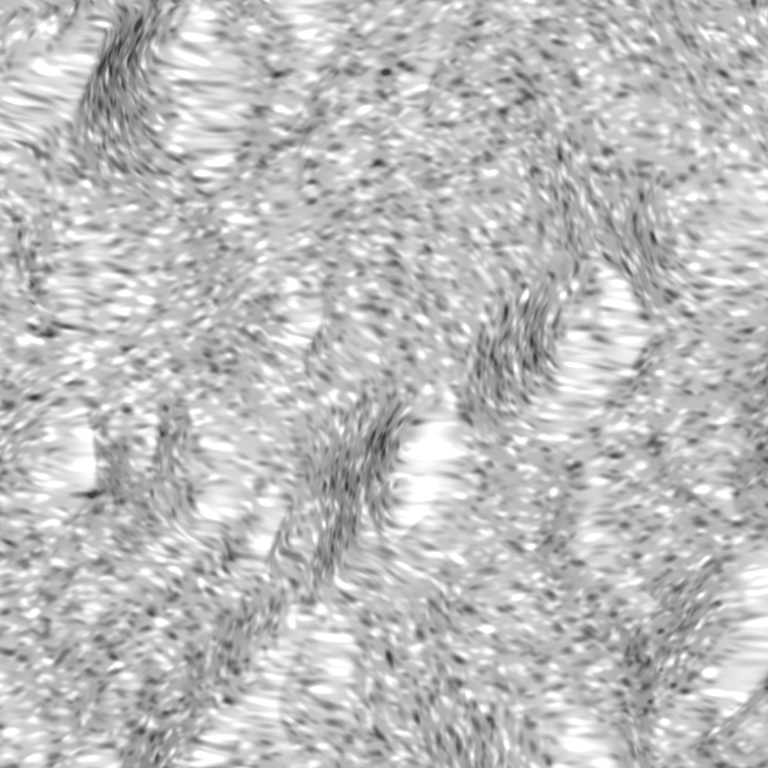
Give the GLSL for this texture, as a WebGL 1 fragment shader.

```glsl
precision highp float;
uniform vec2 u_resolution;

const float MEAN_GREY = 0.74;
const float RELIEF_CONTRAST = 0.078;
const float COARSE_GRAIN = 0.29;
const float FINE_GRAIN = 0.2;

vec3 hash3(vec2 cell) {
  vec3 q = fract(cell.xyx * vec3(0.1031, 0.1030, 0.0973));
  q += dot(q, q.yxz + 33.33);
  return fract((q.xxy + q.yzz) * q.zyx);
}

// Cellular noise: one signed, elongated soft blob per cell
float blobNoise(vec2 p, float angle, float width, float angleJitter) {
  vec2 base = floor(p);
  float sum = 0.0;
  for (int j = -1; j <= 1; j++) {
    for (int i = -1; i <= 1; i++) {
      vec2 cell = base + vec2(float(i), float(j));
      vec3 rnd = hash3(cell + 100.0);
      float turn = angle + angleJitter * (fract(rnd.z * 17.0) - 0.5);
      vec2 axis = vec2(cos(turn), sin(turn));
      vec2 d = p - cell - rnd.xy;
      vec2 local = vec2(dot(d, axis), dot(d, vec2(-axis.y, axis.x)) / width);
      float falloff = max(0.0, 1.0 - dot(local, local));
      sum += (2.0 * rnd.z - 1.0) * falloff * falloff * falloff;
    }
  }
  return sum;
}

// Layered sines that bend the folds
vec2 bend(vec2 p) {
  return vec2(sin(p.y * 9.0 + 2.0 * sin(p.x * 5.0)),
              sin(p.x * 8.0 + 1.5 * sin(p.y * 6.0 + 1.0)));
}

float ridge(float n) {
  return -sqrt(n * n + 0.002);
}

float foldHeight(vec2 p) {
  vec2 q = p + 0.025 * bend(p);
  float broad = ridge(blobNoise(q * 4.5 + 3.7, 1.25, 0.6, 1.6)) / 4.5;
  float narrow = ridge(blobNoise(q * 9.0 + 41.3, 1.2, 0.6, 2.0)) / 9.0;
  return broad + 0.6 * narrow;
}

float grain(vec2 p, float angle) {
  float coarse = blobNoise(p * 56.0, angle, 0.52, 1.0);
  float fine = blobNoise(p * 84.0 + 57.0, angle, 0.55, 1.2);
  return COARSE_GRAIN * coarse + FINE_GRAIN * fine;
}

void main() {
  vec2 p = gl_FragCoord.xy / min(u_resolution.x, u_resolution.y);

  // Folds lit from the left
  float span = 0.006;
  float height = foldHeight(p);
  float slope = (foldHeight(p + vec2(span, 0.0)) - height) / span;

  // Grain stretches on lit slopes, and packs steeply in the shade
  float shade = smoothstep(-0.2, 1.6, -slope);
  float flow = sin(p.x * 7.0 + 2.0 * sin(p.y * 5.0)) - 0.4;
  float angle = flow * (0.35 + 0.7 * shade) - 0.1;
  vec2 grainPos = p - vec2(0.3 * height, 0.0);

  float grey = MEAN_GREY + RELIEF_CONTRAST * slope + grain(grainPos, angle);
  gl_FragColor = vec4(vec3(clamp(grey, 0.25, 1.0)), 1.0);
}
```
